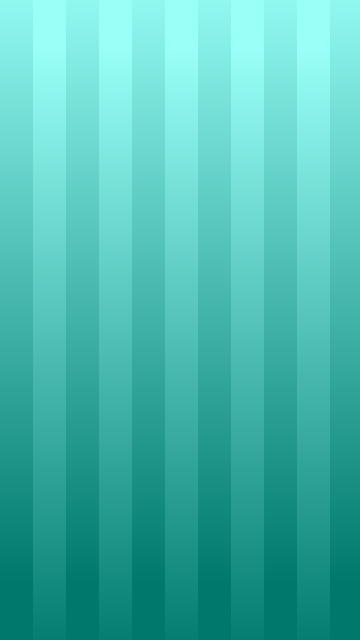
Write a Shadertoy shader that draws this background.

```glsl
#define STRIPES 10.909                    // stripe widths across the canvas
#define DEEP_TEAL vec3(0.0, 0.475, 0.425)
#define PALE_AQUA vec3(0.6, 1.0, 0.97)
#define FADE_START 0.09                   // height where the dark stripes begin to lighten
#define FADE_END 1.05                     // height where they would reach full aqua
#define LIGHT_SHIFT 0.125                 // how far the light stripes run ahead in the fade

// Coverage of the light stripes, which are every second one from the left
float lightStripe(float x) {
    float s = x * STRIPES;
    float inside = 0.5 - abs(mod(s - 0.5, 2.0) - 1.0);
    float pixel = STRIPES / iResolution.x;
    return clamp(inside / pixel + 0.5, 0.0, 1.0);
}

// Vertical fade from deep teal to pale aqua
vec3 fadeColor(float height) {
    float t = clamp((height - FADE_START) / (FADE_END - FADE_START), 0.0, 1.0);
    return mix(DEEP_TEAL, PALE_AQUA, t);
}

void mainImage(out vec4 fragColor, in vec2 fragCoord) {
    vec2 uv = fragCoord / iResolution.xy;

    // Both stripe kinds share one fade, offset in height
    vec3 darkColor = fadeColor(uv.y);
    vec3 lightColor = fadeColor(uv.y + LIGHT_SHIFT);

    fragColor = vec4(mix(darkColor, lightColor, lightStripe(uv.x)), 1.0);
}
```
